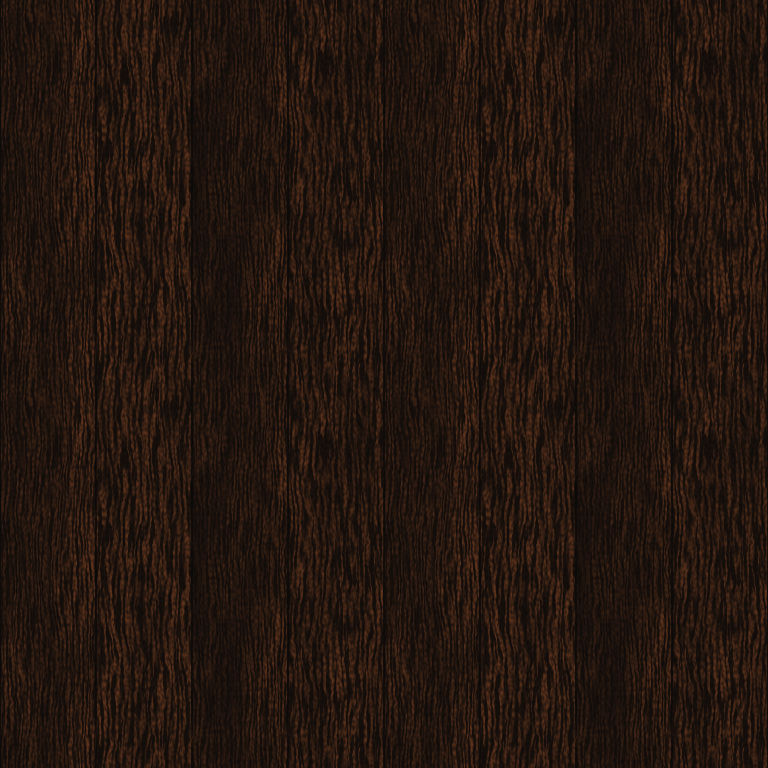
Give the GLSL for this texture, as a Shadertoy shader.

```glsl
#define REPEATS 2.0                        // board sets across and down
#define BOARDS 4.0                         // boards in one set
#define TONES vec4(0.47, 0.70, 0.35, 0.60) // brightness of each board
#define EDGE_GLOW vec4(0.26, 0.06, 0.32, 0.12) // lighter right side of each board
#define FINE_GRAIN vec2(30.0, 9.0)         // cells per board, cells per set height
#define COARSE_GRAIN vec2(21.0, 9.0)
#define FIBRE vec2(44.0, 90.0)
#define WEAR 0.26
#define SEAM_WIDTH 0.010                   // half width, in boards
#define DARK_WOOD vec3(0.07, 0.05, 0.04)
#define LIGHT_WOOD vec3(0.33, 0.18, 0.10)
#define TAU 6.28319

float hash(vec3 p) {
    p = fract(p * 0.1031);
    p += dot(p, p.zyx + 31.32);
    return fract((p.x + p.y) * p.z);
}

// Slope contribution of one lattice corner, wrapped vertically
float corner(vec2 cell, vec2 offset, float period, float seed) {
    cell.y = mod(cell.y, period);
    float angle = TAU * hash(vec3(cell + 17.0, seed + 3.0));
    return dot(vec2(cos(angle), sin(angle)), offset);
}

// Gradient noise, about -1 to 1; y repeats after scale.y cells
float noise(vec2 p, vec2 scale, float seed) {
    p *= scale;
    vec2 cell = floor(p), f = p - cell;
    vec2 w = f * f * f * (f * (f * 6.0 - 15.0) + 10.0);
    vec2 e = vec2(1.0, 0.0);
    float low = mix(corner(cell, f, scale.y, seed),
                    corner(cell + e, f - e, scale.y, seed), w.x);
    float high = mix(corner(cell + e.yx, f - e.yx, scale.y, seed),
                     corner(cell + 1.0, f - 1.0, scale.y, seed), w.x);
    return 1.4 * mix(low, high, w.y);
}

// Lightness of the grain; p.x runs across one board, p.y up one set
float woodGrain(vec2 p, float board) {
    float seed = board * 11.0;
    int index = int(board);
    bool coarse = mod(board, 2.0) > 0.5;
    vec2 scale = coarse ? COARSE_GRAIN : FINE_GRAIN;

    // Slightly bent fibres with ragged sides
    vec2 q = p;
    q.x += 0.04 * noise(p, vec2(1.0, 4.0), seed);
    q.x += 0.009 * noise(p, vec2(10.0, 44.0), seed + 1.0);

    // Evenly spaced lines that drift, broken up by streaks in two sizes
    float drift = 0.9 * noise(q, vec2(6.0, 5.0), seed + 8.0)
                + 0.5 * noise(q, vec2(14.0, 13.0), seed + 9.0);
    float lines = cos(TAU * (0.72 * scale.x * q.x + drift));
    float streak = 0.30 * lines + 0.42 * noise(q, scale, seed + 2.0)
                 + 0.42 * noise(q, scale * vec2(1.6, 2.0), seed + 3.0);
    float ridge = smoothstep(-0.42, 0.38, streak);

    // Long, narrow black cracks, deeper in the coarse boards
    float crack = smoothstep(-0.30, -0.42, noise(q, vec2(22.0, 9.0), seed + 4.0));
    ridge *= 1.0 - crack * (coarse ? 0.9 : 0.4);

    // Broad worn patches and the lighter side
    float tone = TONES[index] + EDGE_GLOW[index] * smoothstep(0.45, 0.95, p.x);
    tone += WEAR * noise(p, vec2(3.0, 3.0), seed + 5.0);
    tone += 0.6 * WEAR * noise(p, vec2(8.0, 7.0), seed + 6.0);

    float fibre = noise(q, FIBRE, seed + 7.0);
    return max(tone, 0.15) * ridge * (0.92 + 0.70 * fibre) + 0.02 + 0.08 * fibre;
}

void mainImage(out vec4 fragColor, in vec2 fragCoord) {
    vec2 uv = fragCoord / iResolution.xy;
    float across = uv.x * REPEATS * BOARDS;
    float board = mod(floor(across), BOARDS);
    vec2 p = vec2(fract(across), fract(uv.y * REPEATS));
    float light = woodGrain(p, board);

    // Dark joints between boards
    float pixel = REPEATS * BOARDS / iResolution.x;
    float edge = min(p.x, 1.0 - p.x);
    float width = SEAM_WIDTH * (1.0 + 0.5 * noise(vec2(0.5, p.y), vec2(1.0, 20.0), 90.0));
    float seam = 1.0 - smoothstep(width - 0.5 * pixel, width + 0.5 * pixel, edge);
    light = mix(light, -0.12, 0.85 * seam);

    fragColor = vec4(mix(DARK_WOOD, LIGHT_WOOD, clamp(light, -0.12, 1.1)), 1.0);
}
```
